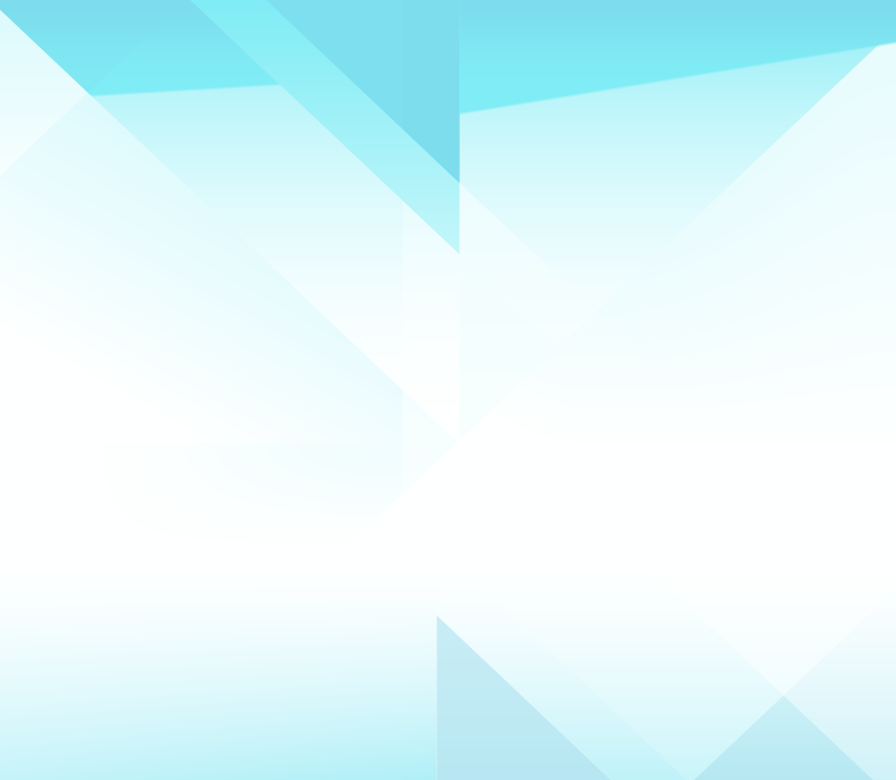
Reproduce this background procedurally as a WebGL 2 fragment shader.

```glsl
#version 300 es
precision highp float;

uniform vec2 u_resolution;
out vec4 outColor;

const vec3 WHITE = vec3(0.995, 1.0, 1.0);
const vec3 CYAN = vec3(0.50, 0.925, 0.96);
const vec3 DEEP = vec3(0.49, 0.865, 0.93);
const vec3 MIST = vec3(0.70, 0.90, 0.945);
const float SLOPE = 0.945;

// Antialiased step: 0 below the edge, 1 above it.
float side(float edge, float value, float blur) {
    return smoothstep(edge - blur, edge + blur, value);
}

// Linear falloff, clamped at zero.
float fade(float start, float rate, float value) {
    return max(start - rate * value, 0.0);
}

// Quadratic falloff that reaches zero at the given reach.
float softFade(float strength, float reach, float value) {
    float k = max(1.0 - value / reach, 0.0);
    return strength * k * k;
}

// Tint strength of the upper facets; fall and rise are diagonal coordinates.
float upperTint(float x, float depth, float fall, float rise, float blur) {
    float rightHalf = side(0.589, x, blur);
    float strip = side(0.516, x, blur);
    float beyondB = side(0.244, fall, blur);
    float beyondC = side(0.341, fall, blur);
    float beyondE = side(1.187, rise, blur);

    // Left wing with its pale corner
    float wing = max(0.30 + 0.40 * x - 0.72 * depth, 0.0);
    wing = mix(fade(0.28, 1.0, depth), wing, side(0.238, rise, blur));
    float lowWing = 0.10 * smoothstep(0.1, 0.5, x) * (1.0 - smoothstep(0.57, 0.71, depth));
    wing = mix(wing, max(wing, lowWing), side(0.568, depth, blur));
    wing *= 1.0 - 0.5 * strip;

    // Central diagonal ribbon and the shaded wedge beside it
    float sheet = softFade(0.9, 0.55, depth);
    float ribbon = sheet * (1.0 - 0.3 * strip);
    float wedge = mix(fade(1.0, 1.65, depth), 1.0, beyondC);
    float left = mix(ribbon, wedge, beyondB);
    left = mix(wing, left, side(-0.013, fall, blur));

    // Right sheet, pale ribbon and far facet
    float paleRibbon = fade(0.24, 0.42, depth);
    float right = mix(fade(0.17, 0.22, depth), paleRibbon, beyondB);
    right = mix(right, sheet, beyondC);
    float farFacet = fade(0.36, 0.63, depth) * (1.0 - 0.45 * smoothstep(0.75, 1.15, x));
    float nearFacet = fade(0.32, 0.56, depth) * side(0.13, fall, 0.08);
    right = mix(right, mix(nearFacet, farFacet, beyondC), beyondE);

    // The lower side of the rising diagonal stays almost white
    left *= 1.0 - beyondE;
    return mix(left, right, rightHalf);
}

// Saturated band along the top, with a different lower edge on each half.
float topBand(float x, float depth, float fall, float blur) {
    float rightHalf = side(0.589, x, blur);
    float leftBand = 1.0 - side(0.130 - 0.06 * x, depth, blur * 2.0);
    leftBand *= side(-0.013, fall, blur) * (1.0 - side(0.244, fall, blur));
    float rightBand = 1.0 - side(0.146 - 0.163 * (x - 0.589), depth, blur * 2.0);
    return mix(leftBand, rightBand, rightHalf);
}

// Lower facets, returned as (cyan strength, mist strength).
vec2 lowerTint(float x, float depth, float fall, float rise, float blur) {
    float ramp = pow(clamp((depth - 0.73) / 0.27, 0.0, 1.0), 1.4);
    float rightHalf = side(0.560, x, blur);
    float beyondG1 = side(-0.275, fall, blur);
    float beyondG2 = side(-0.178, fall, blur);
    float beyondG3 = side(0.061, fall, blur);
    float belowH = side(1.948, rise, blur);

    float left = ramp * (0.45 + 0.3 * x);
    float ribbon = mix(0.50, 0.42, beyondG2) * ramp;
    float right = mix(ribbon, ramp * 0.22, beyondG3);
    float cyan = mix(left, right * beyondG1, rightHalf);
    float shadow = (1.0 - beyondG1) * mix(0.68, 0.95, ramp);
    float corner = belowH * mix(0.85, 0.40, beyondG3) * ramp;
    return vec2(cyan, rightHalf * max(shadow, corner));
}

void main() {
    vec2 p = gl_FragCoord.xy / u_resolution.y;
    float blur = 1.0 / u_resolution.y;
    float depth = 1.0 - p.y;
    float fall = p.x - depth / SLOPE;
    float rise = p.x + depth / SLOPE;

    // Upper facets and top band
    vec3 color = mix(WHITE, CYAN, upperTint(p.x, depth, fall, rise, blur));
    vec3 bandColor = mix(DEEP, CYAN, smoothstep(0.0, 0.10, depth));
    float corner = 1.0 - side(0.238, rise, blur);
    bandColor = mix(bandColor, DEEP, 0.25 * corner);
    color = mix(color, bandColor, topBand(p.x, depth, fall, blur));

    // Shaded wedge ending at the vertical seam
    float wedge = side(0.341, fall, blur) * (1.0 - side(0.589, p.x, blur));
    float shade = mix(0.75, 1.0, side(0.516, p.x, blur));
    color = mix(color, DEEP, wedge * shade);

    // Lower facets
    vec2 lower = lowerTint(p.x, depth, fall, rise, blur);
    color = mix(color, CYAN * vec3(1.0, 0.97, 0.99), lower.x);
    color = mix(color, MIST, lower.y);
    outColor = vec4(color, 1.0);
}
```
